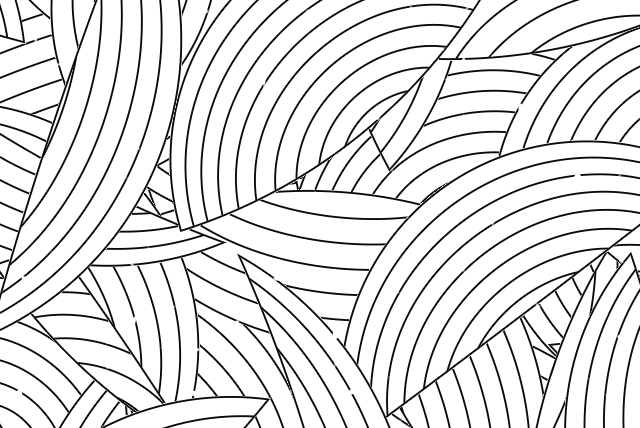
Reproduce this pattern procedurally as a Shadertoy shader.

```glsl
// Overlapping hand-inked leaves, each filled with arcs parallel to its outer edge.
// A jittered grid scatters the leaves; the one with the highest random rank
// covers the rest. Lengths are in units of the canvas height.

#define CELL 0.32          // spacing of the leaf grid
#define JITTER 0.7         // scatter of leaves within their cells
#define LINE_WIDTH 0.0044  // thickness of the ink lines
#define SPACING_MIN 0.045  // closest arcs
#define SPACING_MAX 0.061  // widest arcs
#define TAPER 0.5          // how much arcs converge towards the leaf tips
#define GAP_SCALE 30.0     // frequency of the small breaks in the ink
#define GAP_LEVEL 0.45     // noise level above which the ink breaks
#define SEED 7.0

const vec3 PAPER = vec3(1.0);
const vec3 INK = vec3(0.04);

vec3 hash3(vec3 p) {
    p = fract(p * vec3(0.1031, 0.1030, 0.0973));
    p += dot(p, p.yxz + 33.33);
    return fract((p.xxy + p.yxx) * p.zyx);
}

vec2 latticeGradient(vec2 cell) {
    float angle = 6.2832 * hash3(vec3(cell, SEED + 3.7)).x;
    return vec2(cos(angle), sin(angle));
}

float gradientNoise(vec2 p) {
    vec2 i = floor(p), f = p - i;
    vec2 u = f * f * f * (f * (f * 6.0 - 15.0) + 10.0);
    vec2 e = vec2(1.0, 0.0);
    float a = dot(latticeGradient(i), f);
    float b = dot(latticeGradient(i + e.xy), f - e.xy);
    float c = dot(latticeGradient(i + e.yx), f - e.yx);
    float d = dot(latticeGradient(i + e.xx), f - e.xx);
    return mix(mix(a, b, u.x), mix(c, d, u.x), u.y);
}

// Signed radius of the arc through (0, +-halfLength) with the given bulge.
float arcRadius(float halfLength, float bulge) {
    return (halfLength * halfLength + bulge * bulge) / (2.0 * bulge);
}

// Distance to the nearest whole value of a field with the given slope.
float lineDistance(float field, float slope) {
    return abs(fract(field + 0.5) - 0.5) / slope;
}

// x: depth inside the leaf (negative outside), y: distance to its nearest line.
vec2 leaf(vec2 p, vec3 shape, float spacing) {
    float halfLength = mix(0.44, 0.58, shape.x);
    float outerBulge = mix(0.20, 0.36, shape.y);
    float innerBulge = mix(-0.06, 0.14, shape.z) + 0.001;
    p.x += 0.5 * (outerBulge - innerBulge);

    // Two arcs bound the leaf; a negative inner bulge makes a crescent.
    float outerR = arcRadius(halfLength, outerBulge);
    float innerR = arcRadius(halfLength, innerBulge);
    vec2 fromOuter = p - vec2(outerBulge - outerR, 0.0);
    vec2 fromInner = p - vec2(innerR - innerBulge, 0.0);
    float outerDepth = outerR - length(fromOuter);
    float innerDepth = innerR - sign(innerR) * length(fromInner);
    float depth = min(outerDepth, innerDepth);

    // Arcs follow the outer edge and draw closer together at the tips.
    float along = p.y / halfLength;
    float density = (1.0 + TAPER * along * along) / spacing;
    vec2 slope = -normalize(fromOuter) * density;
    slope.y += outerDepth * 2.0 * TAPER * along / (halfLength * spacing);
    float arcs = lineDistance(outerDepth * density, length(slope));
    return vec2(depth, depth < 0.0 ? -depth : min(depth, arcs));
}

void mainImage(out vec4 fragColor, in vec2 fragCoord) {
    vec2 p = fragCoord / iResolution.y;
    float pixel = 1.0 / iResolution.y;
    float halfWidth = 0.5 * LINE_WIDTH;

    // Wide arcs fill whatever no leaf covers.
    float baseSpacing = 0.5 * (SPACING_MIN + SPACING_MAX);
    float nearest = lineDistance(length(p - vec2(0.7, -0.9)) / baseSpacing, 1.0 / baseSpacing);

    // Keep the highest ranked leaf that reaches this point.
    float topRank = -1.0;
    vec2 home = floor(p / CELL);
    for (int j = -2; j <= 2; j++) {
        for (int i = -2; i <= 2; i++) {
            vec2 cell = home + vec2(i, j);
            vec3 place = hash3(vec3(cell, SEED));
            vec3 shape = hash3(vec3(cell, SEED + 11.3));
            vec3 style = hash3(vec3(cell, SEED + 23.9));
            vec2 q = p - CELL * (cell + 0.5 + JITTER * (place.xy - 0.5));
            float angle = 6.2832 * style.x;
            float c = cos(angle), s = sin(angle);
            q = vec2(c * q.x + s * q.y, c * q.y - s * q.x);
            vec2 hit = leaf(q, shape, mix(SPACING_MIN, SPACING_MAX, style.y));
            if (hit.x > -halfWidth - 0.5 * pixel && place.z > topRank) {
                topRank = place.z;
                nearest = hit.y;
            }
        }
    }

    // Ink the lines, with a few small breaks.
    float ink = clamp((halfWidth - nearest) / pixel + 0.5, 0.0, 1.0);
    ink *= 1.0 - smoothstep(GAP_LEVEL, GAP_LEVEL + 0.08, gradientNoise(p * GAP_SCALE));
    fragColor = vec4(mix(PAPER, INK, ink), 1.0);
}
```
